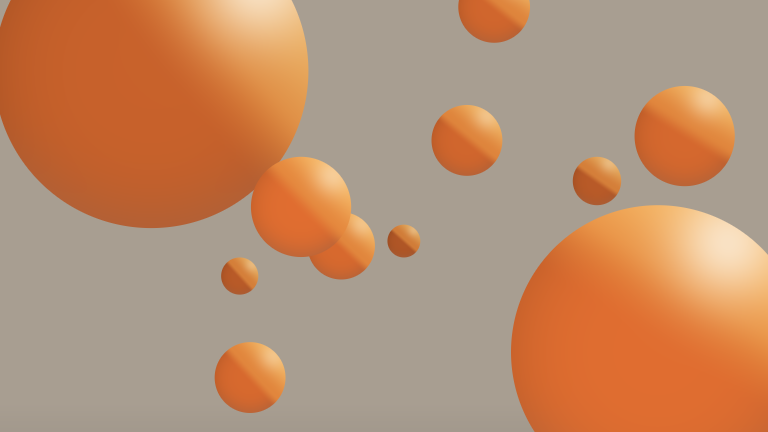
Give the GLSL for this background, as a WebGL 2 fragment shader.

```glsl
#version 300 es
precision highp float;

uniform vec2 u_resolution;
out vec4 fragColor;

// Palette
const vec3 BACKDROP   = vec3(0.66, 0.62, 0.57);
const vec3 SHADE      = vec3(0.86, 0.42, 0.185);
const vec3 LIT        = vec3(0.89, 0.53, 0.24);
const vec3 LIT_RIM    = vec3(0.95, 0.70, 0.38);
const vec3 HIGHLIGHT  = vec3(0.98, 0.91, 0.82);
const vec3 BOUNCE     = vec3(0.70, 0.42, 0.28);

// Lighting
const float LIGHT_ANGLE      = 0.83;  // radians, at the canvas centre
const float LIGHT_TURN       = 0.27;  // change of angle across the canvas
const vec2  TERMINATOR_SHIFT = vec2(0.0, 0.28);   // small, large spheres
const vec2  TERMINATOR_WIDTH = vec2(0.13, 0.25);
const vec2  GLOSS_STRENGTH   = vec2(0.28, 0.88);
const float GLOSS_DISTANCE   = 0.88;
const float GLOSS_RADIUS     = 0.36;
const float LARGE_RADIUS     = 0.25;

// Spheres, back to front: centre, radius, brightness of the shaded side
const int SPHERE_COUNT = 11;
const vec4 SPHERES[SPHERE_COUNT] = vec4[](
    vec4(-0.539,  0.336, 0.364, 0.91),
    vec4( 0.255,  0.484, 0.083, 0.95),
    vec4( 0.192,  0.175, 0.082, 0.95),
    vec4( 0.696,  0.185, 0.116, 0.97),
    vec4( 0.493,  0.081, 0.056, 0.84),
    vec4( 0.634, -0.315, 0.340, 1.02),
    vec4(-0.099, -0.069, 0.078, 0.98),
    vec4(-0.192,  0.021, 0.116, 1.02),
    vec4( 0.046, -0.058, 0.038, 0.80),
    vec4(-0.334, -0.139, 0.043, 0.84),
    vec4(-0.310, -0.374, 0.082, 0.98)
);

float bySize(vec2 range, float size) {
    return mix(range.x, range.y, size);
}

// Colour of a sphere at offset n from its centre, in units of its radius
vec3 shadeSphere(vec2 n, vec4 sphere) {
    float size = smoothstep(0.03, LARGE_RADIUS, sphere.z);
    float angle = LIGHT_ANGLE + LIGHT_TURN * sphere.x;
    vec2 lightDir = vec2(cos(angle), sin(angle));
    float facing = dot(n, lightDir);
    float rim = pow(min(length(n), 1.0), 4.0);

    // Shaded side, with a dusty reflection towards the lower rim
    vec3 shade = SHADE * sphere.w * (1.0 - 0.10 * rim);
    float below = smoothstep(0.1, 0.9, -n.y);
    shade = mix(shade, BOUNCE, 0.45 * rim * below);

    // Lit side, warming to yellow at the rim
    float litLevel = mix(sphere.w, 1.0, 0.6);
    vec3 lit = mix(LIT, LIT_RIM, smoothstep(0.2, 1.0, facing)) * litLevel;
    float shift = bySize(TERMINATOR_SHIFT, size);
    float width = bySize(TERMINATOR_WIDTH, size);
    float lightMask = smoothstep(shift - width, shift + width, facing);
    vec3 color = mix(shade, lit, lightMask);

    // Broad soft highlight
    vec2 fromGloss = (n - lightDir * GLOSS_DISTANCE) / GLOSS_RADIUS;
    float gloss = exp(-dot(fromGloss, fromGloss));
    return mix(color, HIGHLIGHT, gloss * bySize(GLOSS_STRENGTH, size));
}

void main() {
    vec2 p = (gl_FragCoord.xy - 0.5 * u_resolution) / u_resolution.y;
    float pixel = 1.0 / u_resolution.y;

    // Nearly flat backdrop, a little darker at the foot
    vec3 color = BACKDROP * (1.0 - 0.03 * smoothstep(-0.42, -0.5, p.y));

    for (int i = 0; i < SPHERE_COUNT; i++) {
        vec4 sphere = SPHERES[i];
        vec2 offset = p - sphere.xy;
        float dist = length(offset) - sphere.z;
        float cover = clamp(0.5 - dist / pixel, 0.0, 1.0);
        color = mix(color, shadeSphere(offset / sphere.z, sphere), cover);
    }

    fragColor = vec4(color, 1.0);
}
```
